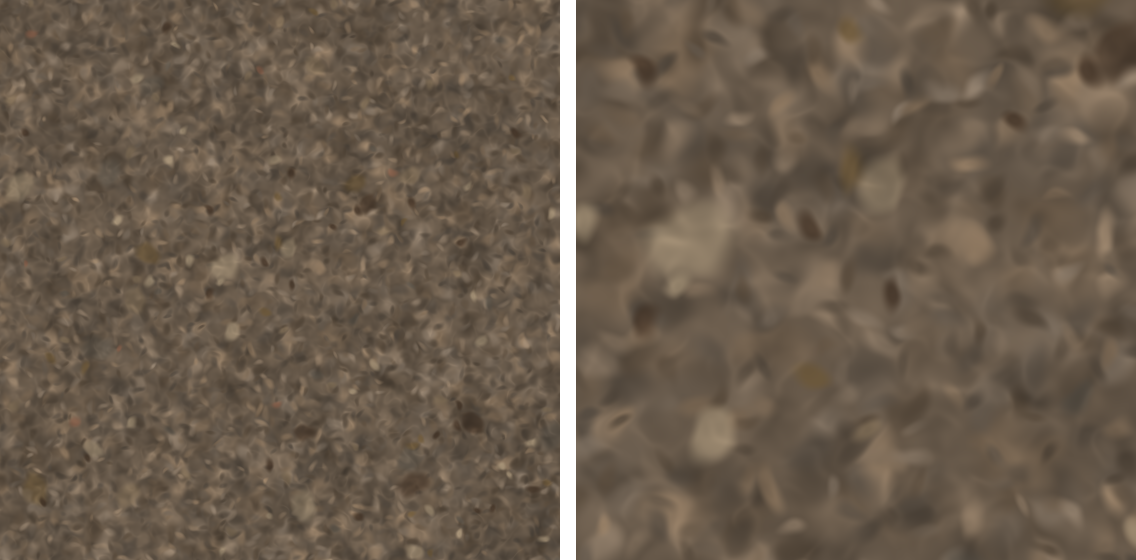
Left, the full canvas; right, a detail of the centre.
This texture is drawn by a WebGL 2 fragment shader. Its source:

```glsl
#version 300 es
precision highp float;
// Fine brown gravelly soil: soft overlapping chips at three sizes, pale wisps
// and a few tinted pebbles. Chips and pebbles are hashed ellipses on jittered
// grids; gradient noise bends their outlines and mottles their shade.

#define BASE_COLOR vec3(0.402, 0.347, 0.288)
#define CHIP_CONTRAST 0.34
#define CHIP_SOFTNESS 0.70
#define MOTTLE 0.25
#define WISP 0.09
#define BROAD_SHADE 0.11
#define HUE_JITTER 0.06
#define PEBBLE_SHARE 0.15
#define SPECK_SHARE 0.10
#define OUTLINE_WARP 0.006

uniform vec2 u_resolution;
out vec4 fragColor;

const float PI = 3.14159;

vec3 hash(vec2 p) {
    vec3 q = fract(p.xyx * vec3(0.1031, 0.1030, 0.0973));
    q += dot(q, q.yxz + 33.33);
    return fract((q.xxy + q.yzz) * q.zyx);
}

float cornerSlope(vec2 cell, vec2 offset) {
    float angle = 2.0 * PI * hash(cell).x;
    return dot(vec2(cos(angle), sin(angle)), offset);
}

// Signed gradient noise
float noise(vec2 p) {
    vec2 i = floor(p), f = fract(p);
    vec2 w = f * f * f * (f * (f * 6.0 - 15.0) + 10.0);
    vec2 e = vec2(1.0, 0.0);
    float low = mix(cornerSlope(i, f), cornerSlope(i + e, f - e), w.x);
    float high = mix(cornerSlope(i + e.yx, f - e.yx), cornerSlope(i + 1.0, f - 1.0), w.x);
    return mix(low, high, w.y);
}

// Soft bright strands along the zero crossings of the noise
float wisps(vec2 p) {
    float n = noise(p);
    return exp(-40.0 * n * n) * smoothstep(-0.2, 0.3, noise(p * 0.6 + 17.0));
}

// Soft coverage of a turned ellipse
float ellipse(vec2 d, float angle, vec2 radii, float softness) {
    float c = cos(angle), s = sin(angle);
    d = vec2(c * d.x + s * d.y, c * d.y - s * d.x) / radii;
    return 1.0 - smoothstep(1.0 - softness, 1.0 + softness, length(d));
}

vec3 chipColor(vec3 h) {
    float t = 2.0 * h.x - 1.0;
    float tone = CHIP_CONTRAST * (t + 0.45 * t * t - 0.15);
    vec3 hue = 1.0 + HUE_JITTER * (h.y - 0.5) * vec3(1.0, 0.0, -1.5);
    return BASE_COLOR * (1.0 + tone) * hue;
}

// Tints from rare to common
vec3 pebbleColor(float pick) {
    vec3 tints[6] = vec3[6](
        vec3(0.51, 0.36, 0.28), vec3(0.42, 0.34, 0.22), vec3(0.26, 0.20, 0.15),
        vec3(0.35, 0.32, 0.28), vec3(0.49, 0.42, 0.33), vec3(0.61, 0.54, 0.44));
    return tints[int(min(pow(pick, 0.7) * 6.0, 5.0))];
}

// Lays one jittered grid of chips or pebbles over the colour
vec3 scatter(vec3 color, vec2 uv, float cells, float share, vec2 radii,
             float softness, float opacity, bool pebbles) {
    vec2 p = uv * cells, home = floor(p);
    for (int y = -1; y <= 1; y++)
    for (int x = -1; x <= 1; x++) {
        vec2 cell = home + vec2(x, y);
        vec3 place = hash(cell + cells * 3.0);
        vec3 look = hash(cell + cells * 7.0 + 91.0);
        if (place.z > share) continue;
        vec2 center = cell + 0.1 + 0.8 * place.xy;
        vec2 size = radii * mix(0.65, 1.2, look.z);
        float cover = ellipse(p - center, PI * fract(look.y * 13.7), size, softness);
        vec3 tint = pebbles ? pebbleColor(look.x) : chipColor(look);
        color = mix(color, tint, cover * opacity);
    }
    return color;
}

void main() {
    vec2 uv = gl_FragCoord.xy / u_resolution.y;
    vec2 bent = uv + OUTLINE_WARP * vec2(noise(uv * 45.0), noise(uv * 45.0 + 41.0));

    // Chips, coarse to fine
    vec3 color = BASE_COLOR;
    color = scatter(color, bent, 27.0, 0.9, vec2(0.53, 0.36), CHIP_SOFTNESS, 0.75, false);
    color = scatter(color, bent, 45.0, 0.7, vec2(0.53, 0.33), CHIP_SOFTNESS, 0.75, false);
    color = scatter(color, bent, 64.0, 0.4, vec2(0.54, 0.28), CHIP_SOFTNESS, 0.75, false);

    // Pebbles and small specks
    color = scatter(color, bent, 14.0, PEBBLE_SHARE, vec2(0.33, 0.24), 0.35, 0.65, true);
    color = scatter(color, bent, 31.0, SPECK_SHARE, vec2(0.30, 0.19), 0.60, 0.80, true);

    // Mottled shade, wisps and slow drift
    float shade = 1.0 + MOTTLE * (0.7 * noise(bent * 40.0) + 0.4 * noise(bent * 72.0 + 7.0));
    shade += WISP * (wisps(bent * 34.0 + 3.0) + wisps(bent * 46.0 + 29.0) - 0.33);
    shade += BROAD_SHADE * (noise(uv * 6.0 + 11.0) + noise(uv * 15.0 + 53.0));
    fragColor = vec4(color * shade, 1.0);
}
```
